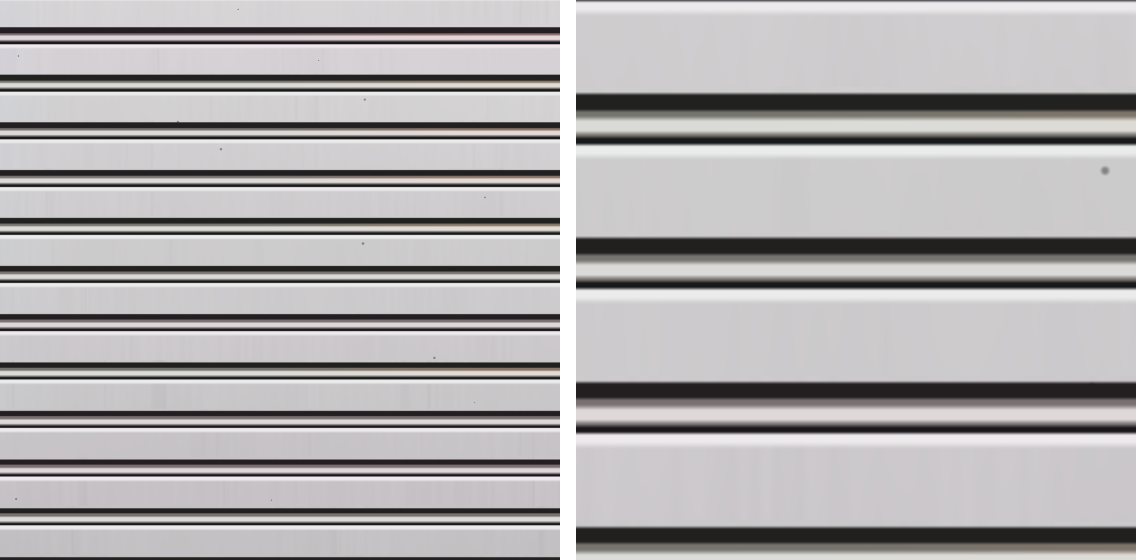
Left, the full canvas; right, a detail of the centre.
Give the GLSL for this texture, as a Shadertoy shader.

```glsl
#define FIRST_GROOVE 0.0482   // distance of the first groove from the top
#define PITCH 0.0846          // height of the first slat
#define PITCH_GROWTH 0.00013  // slats get slightly taller downwards
#define EDGE_SOFTNESS 0.017   // in slat heights
#define STREAK_STRENGTH 0.022
#define TINT_STRENGTH 0.016
#define SPECK_CHANCE 0.012

const vec3 PANEL_TOP = vec3(0.843, 0.832, 0.840);
const vec3 PANEL_BOTTOM = vec3(0.762, 0.750, 0.760);
const vec3 GROOVE = vec3(0.135, 0.122, 0.125);
const vec3 SEAM = vec3(0.100, 0.092, 0.105);
const vec3 SHADE = vec3(0.470, 0.445, 0.440);
const vec3 RIB = vec3(0.865, 0.850, 0.850);
const vec3 HIGHLIGHT = vec3(0.925, 0.918, 0.925);

float hash(vec2 p) {
    vec3 q = fract(vec3(p.xyx) * 0.1031);
    q += dot(q, q.yzx + 33.33);
    return fract((q.x + q.y) * q.z);
}

float noise(vec2 p) {
    vec2 i = floor(p), f = fract(p);
    f = f * f * (3.0 - 2.0 * f);
    return mix(mix(hash(i), hash(i + vec2(1, 0)), f.x),
               mix(hash(i + vec2(0, 1)), hash(i + vec2(1, 1)), f.x), f.y);
}

// Continuous slat number at a depth below the top edge
float slatAt(float depth) {
    float d = depth - FIRST_GROOVE;
    return 2.0 * d / (PITCH + sqrt(PITCH * PITCH + 4.0 * PITCH_GROWTH * d));
}

float edge(float t, float at, float soft) {
    return smoothstep(at - soft, at + soft, t);
}

// Faint vertical brush marks and stains, different on every slat
float streaks(vec2 p, float row) {
    float fine = noise(vec2(p.x * 150.0, row * 7.0 + p.y * 8.0)) - 0.5;
    float broad = noise(vec2(p.x * 16.0, row * 5.0 + 40.0)) - 0.5;
    float mask = noise(vec2(p.x * 9.0 + 80.0, row * 3.0));
    float stain = smoothstep(0.87, 1.0, noise(vec2(p.x * 85.0, row * 11.0 + 90.0)));
    return fine * mask * 0.8 + broad * 0.35 - stain * mask;
}

// Sparse small dirt spots
float specks(vec2 p) {
    vec2 grid = p * 24.0, id = floor(grid);
    vec2 centre = 0.2 + 0.6 * vec2(hash(id + 17.0), hash(id + 53.0));
    float size = mix(0.025, 0.06, hash(id + 71.0));
    float spot = 1.0 - smoothstep(size * 0.3, size * 1.5, length(fract(grid) - centre));
    return spot * step(hash(id + 101.0), SPECK_CHANCE);
}

void mainImage(out vec4 fragColor, in vec2 fragCoord) {
    vec2 uv = fragCoord / iResolution.xy;
    float depth = 1.0 - uv.y;

    // Slat index and position inside it, 0 at the groove's upper edge
    float slat = slatAt(depth);
    float soft = max(EDGE_SOFTNESS, 0.7 * fwidth(slat));
    float row = floor(slat + 0.04);
    float t = slat - row;

    // Pink or green shift of each slat; some ribs warm up to the right
    float hueShift = hash(vec2(row + 20.0, 4.0)) - 0.5;
    vec3 tint = vec3(1.0, -1.0, 0.6) * hueShift * TINT_STRENGTH;
    float rust = smoothstep(0.4, 0.9, uv.x) * step(0.4, hash(vec2(row + 9.0, 31.0)));
    vec3 warm = vec3(0.07, 0.0, -0.035) * rust;

    // Flat face: darker downwards, with wear
    vec3 panel = mix(PANEL_TOP, PANEL_BOTTOM, depth) + tint * 0.5;
    panel += 0.010 * (noise(uv * vec2(3.0, 5.0)) - 0.5);
    panel += vec3(-0.01, 0.002, 0.012) * (1.0 - smoothstep(0.0, 0.12, uv.x)) * uv.y;
    panel += STREAK_STRENGTH * streaks(uv, row + 30.0);
    panel *= 1.0 - 0.35 * specks(uv);

    // Profile from top to bottom: groove, rounded rib, seam, bright lip, face
    float grooveEnd = mix(0.135, 0.105, depth);
    vec3 col = mix(panel, GROOVE + tint, edge(t, 0.005, soft));
    col = mix(col, SHADE + tint * 2.0 + warm, edge(t, grooveEnd, soft));
    col = mix(col, RIB + tint * 1.5 + warm * 0.3, edge(t, 0.178, soft * 1.5));
    col = mix(col, SHADE + tint, edge(t, 0.277, soft * 1.3));
    col = mix(col, SEAM + tint, edge(t, 0.307, soft));
    col = mix(col, HIGHLIGHT + tint, edge(t, mix(0.365, 0.352, depth), soft));
    col = mix(col, panel, edge(t, 0.440, soft * 1.8));

    fragColor = vec4(clamp(col, 0.0, 1.0), 1.0);
}
```
